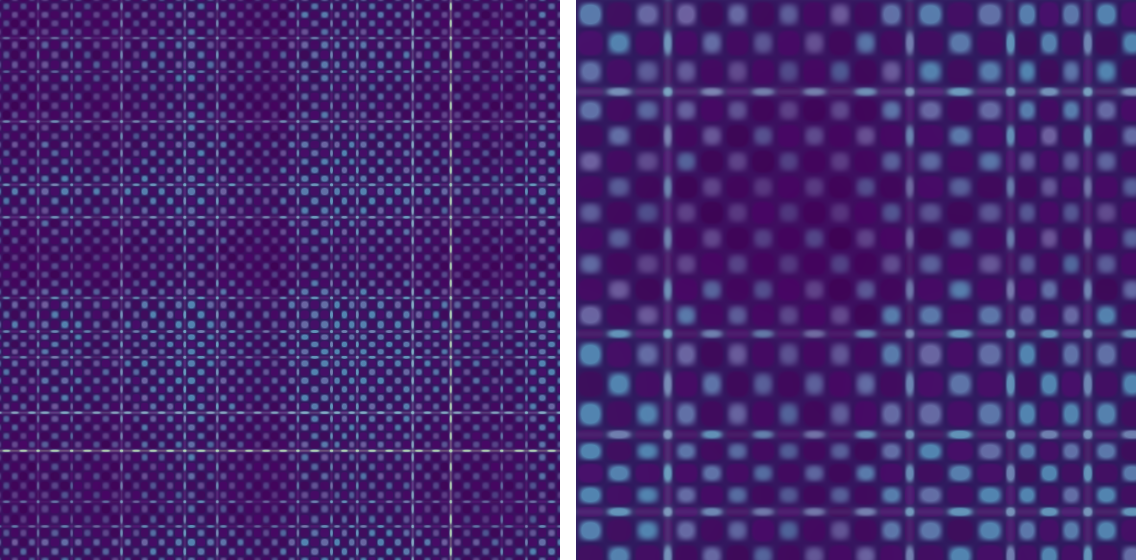
Left: the whole. Right: its middle third, enlarged.
This pattern is drawn by a three.js fragment shader. Its source:

```glsl
// Plain-weave cloth in plum and slate blue, crossed by thin pale pinstripes.
// One thread layout serves both axes: even threads fill the gaps between stripes,
// and the signed product of the two thread profiles makes the checkered weave.

varying vec2 vUv;

const float PI = 3.14159265;
const float THREADS = 65.0;        // regular threads per canvas width
const float THIN_HALF = 0.0034;    // half width of the thin thread under a stripe
const float STRIPE_WIDTH = 0.0026; // falloff of a stripe's glow
const float FIRST_EDGE = -0.03;    // where the layout begins
const float TONE_SPREAD = 0.28;    // brightness variation between single threads
const float BAND_SPREAD = 0.60;    // brightness variation between broad bands
const float BAND_THREADS = 5.0;    // threads per broad band

// Stripe positions from the upper left corner, and their brightness.
// The last three lie outside the canvas and close the layout.
const mat4 STRIPE_AT = mat4(
  0.068, 0.128, 0.217, 0.330,
  0.388, 0.532, 0.592, 0.638,
  0.737, 0.805, 0.896, 0.940,
  1.030, 1.100, 1.200, 1.300);
const mat4 STRIPE_LIGHT = mat4(
  0.40, 0.18, 0.65, 0.50,
  0.60, 0.38, 0.35, 0.42,
  0.95, 1.15, 0.32, 0.30,
  0.00, 0.00, 0.00, 0.00);

const vec3 NAVY = vec3(0.185, 0.10, 0.37);
const vec3 PLUM = vec3(0.26, 0.04, 0.375);
const vec3 MAUVE = vec3(0.42, 0.33, 0.59);
const vec3 TEAL = vec3(0.31, 0.48, 0.66);
const vec3 ICE = vec3(0.55, 0.72, 0.80);
const vec3 STRAW = vec3(0.74, 0.86, 0.70);

float hash(float n) {
  return fract(sin(n * 12.9898 + 4.1) * 43758.55);
}

float hash2(vec2 p) {
  return fract(sin(dot(p, vec2(127.1, 311.7))) * 43758.55);
}

float smoothNoise(float x) {
  float i = floor(x);
  return mix(hash(i), hash(i + 1.0), smoothstep(0.0, 1.0, x - i));
}

// x: running thread number, y: stripe glow, z: share of straw tint in the glow
vec3 threadLayout(float x) {
  float number = 0.0;
  float glow = 0.0;
  float straw = 0.0;
  float previous = FIRST_EDGE;
  for (int i = 0; i < 4; i++) {
    for (int j = 0; j < 4; j++) {
      float at = STRIPE_AT[i][j];
      float light = STRIPE_LIGHT[i][j];
      // Whole threads between the last stripe and this one
      float span = at - previous - 2.0 * THIN_HALF;
      float count = max(1.0, floor(span * THREADS + 0.5));
      number += count * clamp((x - previous - THIN_HALF) / span, 0.0, 1.0);
      // One narrow thread below the stripe
      number += clamp((x - at + THIN_HALF) / (2.0 * THIN_HALF), 0.0, 1.0);
      float d = (x - at) / STRIPE_WIDTH;
      float bell = exp(-d * d);
      glow += light * bell;
      straw += smoothstep(0.9, 1.15, light) * bell;
      previous = at;
    }
  }
  return vec3(number, glow, straw);
}

// Broad light and dark bands, from -0.5 to 0.5
float band(float number) {
  return smoothNoise(number / BAND_THREADS + 20.0) - 0.5;
}

float threadTone(float number) {
  float single = hash(floor(number)) - 0.5;
  return 1.0 + BAND_SPREAD * band(number) + TONE_SPREAD * single;
}

// Pale stripe light, broken into soft dashes by the weave
vec3 addStripe(vec3 color, vec3 thread, float weave) {
  float dash = 0.38 + 0.62 * smoothstep(-0.3, 0.8, weave);
  vec3 light = mix(ICE, STRAW, clamp(thread.z, 0.0, 1.0));
  return mix(color, light, clamp(0.8 * thread.y * dash, 0.0, 0.95));
}

void main() {
  vec3 warp = threadLayout(vUv.x);
  vec3 weft = threadLayout(1.0 - vUv.y);
  vec2 cell = floor(vec2(warp.x, weft.x));

  // Positive where blue lies on top, negative where plum does
  float weave = sin(PI * warp.x) * sin(PI * weft.x);
  float tone = threadTone(warp.x) * threadTone(weft.x);
  float bands = band(warp.x) + band(weft.x);

  // Rounded blue floats over a plum ground with narrow navy shadows
  float tealShare = clamp(0.45 + 0.9 * (hash2(cell) - 0.5) + 0.5 * bands, 0.0, 1.0);
  vec3 blue = mix(MAUVE, TEAL, tealShare);
  float blueCover = clamp(smoothstep(-0.05, 1.0, weave) * tone, 0.0, 1.1);
  float plumCover = smoothstep(0.0, 0.42, -weave);
  vec3 ground = mix(NAVY, PLUM, clamp(0.3 - 0.7 * bands, 0.0, 0.8));
  vec3 top = PLUM * (0.92 + 0.16 * hash2(cell + 7.0)) + vec3(0.0, 0.03, 0.02) * bands;
  vec3 color = mix(ground, blue, blueCover * (1.0 - plumCover));
  color = mix(color, top, plumCover);

  // Pinstripes, brightest where they cross
  color = addStripe(color, warp, weave);
  color = addStripe(color, weft, weave);

  gl_FragColor = vec4(color, 1.0);
}
```
